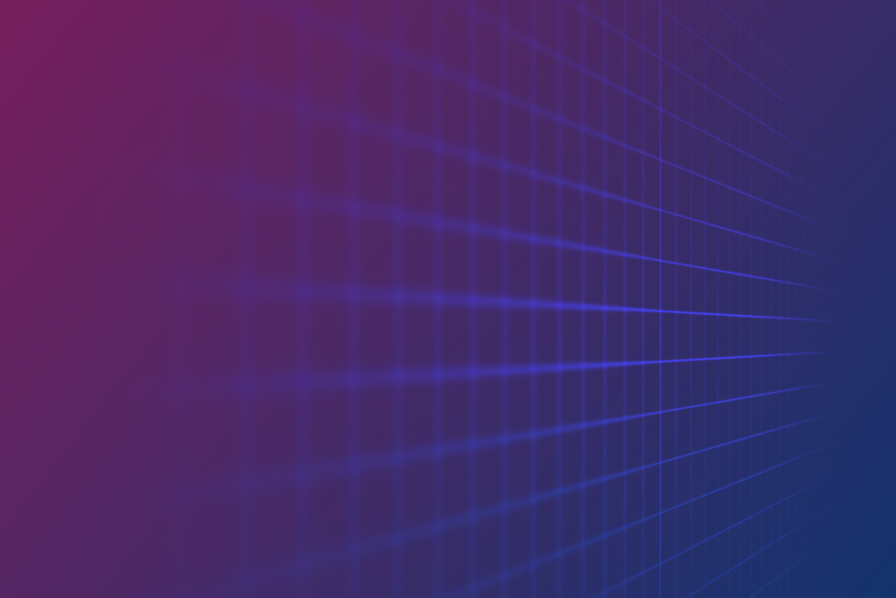
A Shadertoy shader for this background:

```glsl
// A glowing blue grid recedes toward the right over a magenta-to-navy gradient.
// Rays share one vanishing point; uprights are evenly spaced in 1/depth, and
// a focus plane sets how sharp and bright each line is.

const float ASPECT = 1.5;
const vec2 VANISH = vec2(1.840, 0.4375);   // where the rays meet
const float FOCUS_X = 1.105;               // sharpest upright
const float RAY_STEP = 0.115;              // slope between rays
const float POST_STEP = 0.05094;           // 1/depth between uprights
const float POST_PHASE = 0.73;

const vec3 MAGENTA = vec3(0.470, 0.120, 0.365);
const vec3 NAVY    = vec3(0.075, 0.200, 0.430);
const vec3 VIOLET_GLOW = vec3(0.28, 0.26, 1.00);
const vec3 AZURE_GLOW  = vec3(0.17, 0.33, 0.95);

// Distance, in cells, to the nearest centre of a unit repeat.
float cellDistance(float t) {
    return abs(fract(t) - 0.5);
}

// Soft line profile with peak 1.
float softLine(float dist, float width) {
    float r = dist / width;
    return exp(-0.5 * r * r);
}

vec3 backdrop(vec2 uv) {
    float t = 0.65 * uv.x + 0.35 * (1.0 - uv.y);
    return mix(MAGENTA, NAVY, t);
}

// Lines that fan out from the vanishing point.
float rays(vec2 p, float depth, float defocus, float minWidth) {
    float slope = (p.y - VANISH.y) / depth;
    float dist = cellDistance(slope / RAY_STEP) * RAY_STEP * depth;
    float width = max(0.0014 + 0.0232 * defocus, minWidth);
    float falloff = mix(1.5, 3.8, smoothstep(0.4, 1.1, p.x));
    float power = exp(-3.2 * defocus - falloff * abs(p.y - VANISH.y));
    return softLine(dist, width) * power;
}

// Upright lines that crowd together with distance.
float posts(vec2 p, float depth, float defocus, float minWidth) {
    float cell = 1.0 / (depth * POST_STEP) - POST_PHASE + 0.5;
    float dist = cellDistance(cell) * POST_STEP * depth * depth;
    float width = max(0.0012 + 0.0140 * defocus, minWidth);
    float power = 0.23 * exp(-1.6 * defocus);
    power *= mix(1.0, 0.5, smoothstep(1.12, 1.18, p.x));
    power += 0.20 * softLine(p.x - FOCUS_X, 0.009);
    return softLine(dist, width) * power * exp(-1.2 * abs(p.y - VANISH.y));
}

void mainImage(out vec4 fragColor, in vec2 fragCoord) {
    vec2 uv = fragCoord / iResolution.xy;
    vec2 p = uv * vec2(ASPECT, 1.0);
    float depth = VANISH.x - p.x;
    float defocus = max(FOCUS_X - p.x, 0.0);
    float minWidth = 0.5 / iResolution.y;

    // Grid light, faded at both ends; crossings add up.
    float light = rays(p, depth, defocus, minWidth)
                + posts(p, depth, defocus, minWidth);
    light *= smoothstep(0.12, 0.45, p.x) * (1.0 - smoothstep(1.22, 1.42, p.x));

    vec3 glow = mix(AZURE_GLOW, VIOLET_GLOW, smoothstep(0.1, 0.42, p.y));
    vec3 color = mix(backdrop(uv), glow, clamp(light, 0.0, 1.0));
    fragColor = vec4(color, 1.0);
}
```
